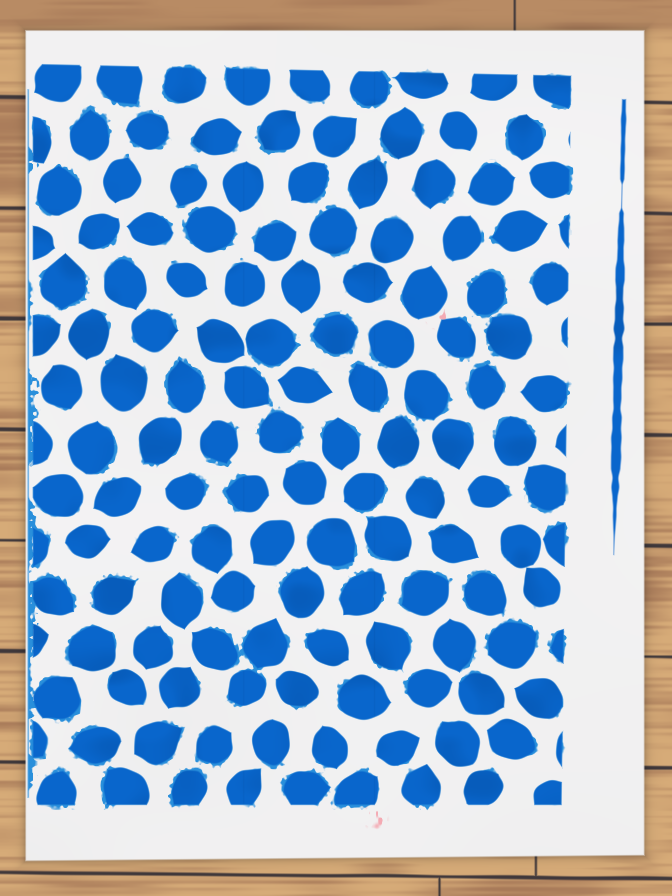
Reproduce this pattern procedurally as a Shadertoy shader.

```glsl
// Blue hand-cut dots printed on a white sheet that lies on wooden planks.
// Dots are polar shapes with pointed tips on a jittered hexagonal lattice;
// planks, ink and smears are tinted with value noise. Unit: canvas height.

const float PI = 3.14159265;
const vec3 PAPER = vec3(0.945, 0.943, 0.946);
const vec3 INK = vec3(0.035, 0.40, 0.80);
const vec3 INK_DARK = vec3(0.02, 0.33, 0.68);
const vec3 INK_THIN = vec3(0.16, 0.56, 0.86);
const vec3 WOOD = vec3(0.84, 0.67, 0.47);
const vec3 WOOD_DARK = vec3(0.66, 0.48, 0.35);
const vec3 GAP = vec3(0.25, 0.22, 0.23);
const vec3 PINK = vec3(0.96, 0.55, 0.60);
const vec2 PITCH = vec2(0.068, 0.0567);

float hash(vec2 p) {
    vec3 q = fract(p.xyx * 0.1031);
    q += dot(q, q.yzx + 33.33);
    return fract((q.x + q.y) * q.z);
}

float noise(vec2 p) {
    vec2 i = floor(p), f = fract(p);
    f = f * f * (3.0 - 2.0 * f);
    return mix(mix(hash(i), hash(i + vec2(1, 0)), f.x),
               mix(hash(i + vec2(0, 1)), hash(i + vec2(1, 1)), f.x), f.y);
}

float fill(float d, float soft) {
    return 1.0 - smoothstep(-soft, soft, d);
}

float box(vec2 p, vec2 lo, vec2 hi) {
    vec2 d = max(lo - p, p - hi);
    return max(d.x, d.y);
}

// Rounded blob with one strong and one weaker tip
float lemon(vec2 q, vec2 id) {
    float turn = 2.0 * PI * hash(id + 7.3);
    float c = cos(turn), s = sin(turn);
    q = mat2(c, -s, s, c) * q;
    q.y *= mix(1.0, 1.2, hash(id + 13.1));
    float a = atan(q.y, q.x);
    float tips = mix(0.03, 0.30, hash(id + 21.7)) * exp(-4.5 * abs(a))
               + 0.24 * hash(id + 31.9) * exp(-4.5 * (PI - abs(a)));
    float phase = 6.0 * hash(id + 43.0);
    float wobble = 0.035 * cos(3.0 * a + phase) + 0.02 * cos(6.0 * a - phase);
    float radius = mix(0.0215, 0.0275, hash(id + 57.0));
    return length(q) - radius * (0.97 + tips + wobble);
}

// Distance to the nearest dot of the staggered lattice
float dots(vec2 p) {
    p += 0.012 * (vec2(noise(p * 6.0), noise(p * 6.0 + 40.0)) - 0.5);
    float row = floor(p.y / PITCH.y + 0.5), d = 1.0;
    for (float j = -1.0; j <= 1.0; j++) {
        float r = row + j;
        float shift = 0.5 * mod(r, 2.0);
        float column = floor(p.x / PITCH.x - shift + 0.5);
        for (float i = -1.0; i <= 1.0; i++) {
            vec2 id = vec2(column + i, r) + 20.0;
            vec2 jitter = 0.013 * (vec2(hash(id), hash(id + 91.0)) - 0.5);
            vec2 center = vec2(column + i + shift, r) * PITCH + jitter;
            d = min(d, lemon(p - center, id));
        }
    }
    return d;
}

// Tapered ink streak in the right margin
float streak(vec2 p) {
    float x = mix(0.685, 0.6965, (p.y - 0.38) / 0.51);
    float width = mix(0.0052, 0.0026, smoothstep(0.68, 0.76, p.y));
    width *= smoothstep(0.37, 0.50, p.y);
    width *= 1.0 - 0.9 * fill(abs(p.y - 0.781) - 0.016, 0.004);
    width *= 0.7 + 0.5 * noise(p * vec2(20.0, 90.0));
    return max(abs(p.x - x) - width, abs(p.y - 0.635) - 0.254);
}

vec3 planks(vec2 p, float soft) {
    float y = (p.y + 0.0087 * p.x - 0.026) / 0.1237;
    float id = floor(y) + 5.0;
    float joint = abs(p.x - mix(0.05, 0.70, hash(vec2(id, 4.0))));
    float seam = (0.5 - abs(fract(y) - 0.5)) * 0.1237;
    float grain = noise(vec2(p.x * 9.0, p.y * 260.0 + id * 17.0));
    float stain = noise(p * vec2(14.0, 30.0) + id * 5.0);
    float tone = 0.5 * grain + 0.55 * stain + 0.35 * hash(vec2(id, 9.0));
    vec3 color = mix(WOOD, WOOD_DARK, smoothstep(0.45, 1.15, tone));
    color = mix(color, WOOD_DARK, 0.65 * smoothstep(0.955, 0.975, p.y));
    float crack = min(seam - 0.0012 - 0.0015 * stain, joint - 0.0012);
    return mix(color, GAP, fill(crack, soft));
}

void mainImage(out vec4 fragColor, in vec2 fragCoord) {
    vec2 p = fragCoord / iResolution.y;
    float soft = max(1.0 / iResolution.y, 0.0014);

    // Table and sheet with a faint shadow
    vec3 color = planks(p, soft);
    float sheet = box(p, vec2(0.0286, 0.039 + 0.009 * p.x), vec2(0.719, 0.966));
    color *= 1.0 - 0.22 * exp(-max(sheet, 0.0) * 220.0);
    vec3 paper = PAPER + 0.018 * (noise(p * 5.0) - 0.5) + 0.012 * (p.y - 0.5);
    color = mix(color, paper, fill(sheet, soft));

    // Printed dots, cropped by the slightly skewed frame
    float right = mix(0.625, 0.638, p.y);
    float frame = box(p, vec2(0.037, 0.102), vec2(right, 0.929 - 0.022 * p.x));
    float d = dots(p);
    float corner = 0.018 - 0.7 * (p.x - right + 0.018) - (p.y - 0.898);
    d = max(min(d, corner), frame);

    // Thin ragged ink around the dots and down the left margin
    float rag = noise(p * 260.0);
    float fringe = d - 0.006 * rag * smoothstep(0.5, 0.8, noise(p * 42.0));
    float reach = 0.013 * rag * smoothstep(0.5, 0.75, noise(vec2(3.0, p.y * 28.0)));
    float margin = box(p, vec2(0.031, 0.11), vec2(0.032 + reach, 0.90));
    color = mix(color, INK_THIN, fill(min(fringe, margin), soft) * fill(sheet, soft));

    // Solid ink with uneven coverage and two faint folds
    float patchy = smoothstep(0.55, 0.95, noise(p * 24.0));
    float fold = fill(min(abs(p.x - 0.418), abs(p.x - 0.272)) - 0.0004, soft);
    vec3 ink = mix(INK, INK_DARK, 0.55 * patchy + 0.35 * fold);
    color = mix(color, ink, fill(min(d, streak(p)), soft));

    // Small pink flecks
    float spot = min(length(p - vec2(0.489, 0.647)), length(p - vec2(0.419, 0.088)));
    float fleck = fill(spot - 0.013, 0.004) * smoothstep(0.62, 0.8, noise(p * vec2(240.0, 130.0)));
    color = mix(color, PINK, 0.7 * fleck * fill(-d, soft));

    fragColor = vec4(color, 1.0);
}
```
